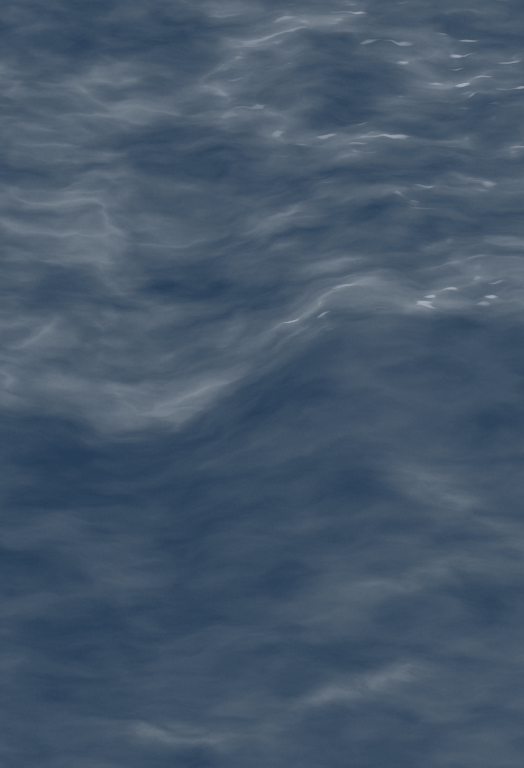
Write a Shadertoy shader that draws this texture.

```glsl
const vec3 DEEP_BLUE = vec3(0.175, 0.262, 0.358);
const vec3 SLATE = vec3(0.315, 0.376, 0.440);
const vec3 PALE_GREY = vec3(0.475, 0.520, 0.565);
const vec3 GLINT = vec3(0.70, 0.72, 0.77);
const vec2 SWELL_SCALE = vec2(5.0, 13.0);
const vec2 RIPPLE_SCALE = vec2(12.0, 40.0);
const vec2 WISP_SCALE = vec2(7.0, 25.0);
const vec2 GLINT_SCALE = vec2(26.0, 125.0);
const float UPPER_TONE = 0.41;
const float LOWER_TONE = 0.17;
const float WARP = 0.035;
const float GRAIN_SCALE = 300.0;
const float GRAIN = 0.022;

float hash(vec2 cell) {
    uvec2 q = uvec2(ivec2(cell)) * uvec2(1597334673u, 3812015801u);
    uint h = (q.x ^ q.y) * 1597334673u;
    h = (h ^ (h >> 15)) * 2246822519u;
    return float((h ^ (h >> 13)) & 65535u) / 65535.0;
}

vec2 gradient(vec2 cell) {
    float angle = 6.2832 * hash(cell);
    return vec2(cos(angle), sin(angle));
}

// Gradient noise, roughly -0.7 to 0.7
float noise(vec2 p) {
    vec2 i = floor(p), f = fract(p);
    vec2 u = f * f * f * (f * (f * 6.0 - 15.0) + 10.0);
    vec2 e = vec2(1.0, 0.0);
    float low = mix(dot(gradient(i), f), dot(gradient(i + e.xy), f - e.xy), u.x);
    float high = mix(dot(gradient(i + e.yx), f - e.yx), dot(gradient(i + e.xx), f - e.xx), u.x);
    return mix(low, high, u.y);
}

float fbm(vec2 p) {
    float sum = 0.0, amp = 0.6;
    for (int i = 0; i < 5; i++) {
        sum += amp * noise(p);
        p = mat2(1.9, 0.35, -0.3, 2.0) * p + vec2(17.3, 9.1);
        amp *= 0.52;
    }
    return sum;
}

// Thin bright folds along the zero lines of the noise
float folds(vec2 p) {
    float n = abs(noise(p) + 0.3 * noise(p * 2.3 + 5.0));
    return pow(max(1.0 - 2.2 * n, 0.0), 3.0);
}

float bell(float x) { return exp(-x * x); }

// Soft sloping patch of reflected sky
float patchLight(vec2 p, vec2 centre, float slope, vec2 size) {
    vec2 d = p - centre;
    d.y -= slope * d.x;
    return bell(d.x / size.x) * bell(d.y / size.y);
}

float crestHeight(float x) {
    return 0.462 - 0.02 * bell((x - 0.19) / 0.1) + 0.12 * smoothstep(0.19, 0.52, x);
}

void mainImage(out vec4 fragColor, in vec2 fragCoord) {
    vec2 p = fragCoord / iResolution.y;

    // Irregular water coordinates that lean along the main crest
    vec2 bend = vec2(fbm(p * vec2(6.0, 10.0)), fbm(p * vec2(6.0, 10.0) + 31.0));
    vec2 w = p + WARP * bend * vec2(1.5, 0.8);
    float d = w.y - crestHeight(w.x);
    w.y -= 0.9 * (crestHeight(w.x) - 0.5) * exp(-5.0 * abs(d));

    // Broad light: pale slope above the crest, blue trough below it
    float edge = mix(0.035, 0.012, bell((p.x - 0.34) / 0.17));
    float upper = smoothstep(-edge, edge, d);
    float tone = mix(LOWER_TONE, UPPER_TONE, upper);
    tone += 0.16 * upper * bell((d - 0.04) / 0.045);
    tone -= 0.08 * (1.0 - upper) * bell((d + 0.06) / 0.06);
    tone += 0.10 * (1.0 - upper) * smoothstep(0.2, 0.65, p.x);
    tone += 0.05 * smoothstep(0.25, 0.0, p.y);

    // Swells, ripples and wisps
    float swell = fbm(w * SWELL_SCALE + 3.0);
    float ripple = fbm(w * RIPPLE_SCALE + 40.0);
    float wisp = folds(w * WISP_SCALE + 11.0) * smoothstep(-0.2, 0.25, swell);
    tone += swell * mix(0.42, 0.75, upper);
    tone += ripple * mix(0.22, 0.42, upper);
    tone += (wisp - 0.15) * mix(0.08, 0.28, upper);

    // Sky patches in the trough, broken up by ripples
    vec2 s = p + 0.5 * WARP * bend;
    float sky = 0.45 * patchLight(s, vec2(0.48, 0.108), 0.35, vec2(0.10, 0.016));
    sky += 0.30 * patchLight(s, vec2(0.61, 0.335), -0.55, vec2(0.09, 0.025));
    sky += 0.20 * patchLight(s, vec2(0.57, 0.25), 0.25, vec2(0.09, 0.022));
    sky += 0.35 * patchLight(s, vec2(0.22, 0.042), -0.15, vec2(0.09, 0.015));
    tone += sky * clamp(1.0 + 1.5 * ripple, 0.3, 1.6);

    // Sensor grain
    tone += GRAIN * 2.0 * noise(p * GRAIN_SCALE);

    tone = clamp(tone, -0.06, 1.1);
    vec3 color = mix(DEEP_BLUE, SLATE, min(tone / 0.47, 1.0));
    color = mix(color, PALE_GREY, max(tone - 0.47, 0.0) / 0.53);

    // Small bright glints, mostly at the upper right and on the crest
    float sunny = smoothstep(0.15, 0.6, p.x) * smoothstep(0.65, 0.85, p.y);
    sunny = max(sunny, bell((d - 0.035) / 0.03) * smoothstep(0.1, 0.45, p.x));
    float spark = noise(w * GLINT_SCALE) + 0.35 * wisp + 0.25 * swell;
    color = mix(color, GLINT, 0.75 * sunny * smoothstep(0.42, 0.72, spark));

    fragColor = vec4(color, 1.0);
}
```
